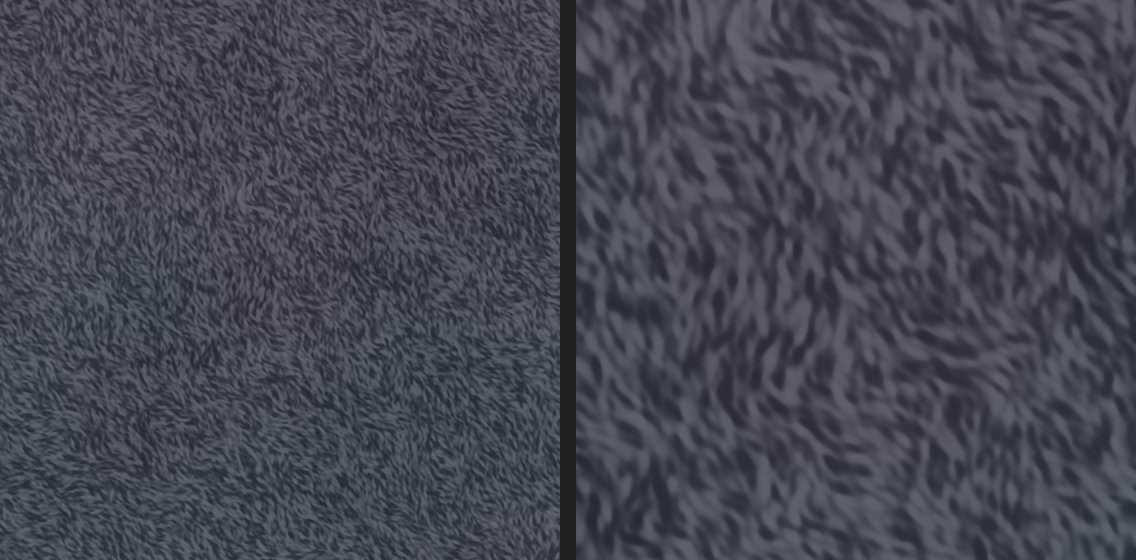
Left, the full canvas; right, a detail of the centre.
A Shadertoy shader for this texture:

```glsl
// Short slate-blue fleece: fine slanted tufts over soft, broad shading.

const vec3  BASE_COLOR    = vec3(0.263, 0.280, 0.320);
const vec3  TEAL_SHIFT    = vec3(-0.012, 0.004, 0.002);
const float CELLS         = 118.0;  // tuft cells across the canvas
const int   PER_CELL      = 3;
const float TUFT_WIDTH    = 0.29;   // in cells
const float TUFT_LENGTH   = 0.52;   // in cells
const float EDGE_CONTRAST = 0.35;   // counter-shade beside each tuft
const float GRAIN_GAIN    = 0.100;
const float SATURATION    = 1.25;   // evens out the strongest tufts
const float MEAN_ANGLE    = -0.95;  // radians, leaning down to the right
const float BROAD_SWING   = 0.60;
const float LOCAL_SWING   = 1.30;
const float ANGLE_JITTER  = 0.90;
const float FOLD_GAIN     = 0.026;
const float PATCH_GAIN    = 0.024;
const float BAND_GAIN     = 0.018;

// Integer hash giving four values from 0 to 1
vec4 hash4(ivec2 cell, int seed) {
    uvec4 v = uvec4(uint(cell.x), uint(cell.y), uint(seed), 77u);
    v = v * 1664525u + 1013904223u;
    v += v.yzxy * v.wxyz;
    v ^= v >> 16u;
    v += v.yzxy * v.wxyz;
    v ^= v >> 16u;
    return vec4(v >> 8u) / 16777216.0;
}

float valueNoise(vec2 p, int seed) {
    ivec2 cell = ivec2(floor(p));
    vec2 f = fract(p);
    f = f * f * f * (f * (f * 6.0 - 15.0) + 10.0);
    float low  = mix(hash4(cell, seed).x, hash4(cell + ivec2(1, 0), seed).x, f.x);
    float high = mix(hash4(cell + ivec2(0, 1), seed).x, hash4(cell + ivec2(1), seed).x, f.x);
    return mix(low, high, f.y);
}

// Direction in which the pile is brushed, with small ruffled spots
float pileAngle(vec2 uv) {
    float broad = valueNoise(uv * 5.0, 11) - 0.5;
    float ruffle = valueNoise(uv * 24.0, 13) - 0.5;
    float flatten = 0.3 * (1.0 - smoothstep(0.0, 0.9, uv.x * 0.6 + uv.y));
    return MEAN_ANGLE + BROAD_SWING * broad + LOCAL_SWING * ruffle + flatten;
}

// Sum of light and dark elongated tufts around a point
float tufts(vec2 uv) {
    vec2 p = uv * CELLS;
    ivec2 home = ivec2(floor(p));
    float lean = pileAngle(uv);
    float sum = 0.0;
    for (int y = -2; y <= 2; y++)
    for (int x = -2; x <= 2; x++)
    for (int i = 0; i < PER_CELL; i++) {
        ivec2 cell = home + ivec2(x, y);
        vec4 rnd = hash4(cell, i);
        float angle = lean + ANGLE_JITTER * (rnd.z - 0.5);
        vec2 along = vec2(cos(angle), sin(angle));
        vec2 d = p - vec2(cell) - rnd.xy;
        float u = dot(d, vec2(-along.y, along.x)) / TUFT_WIDTH;
        float v = dot(d, along) / TUFT_LENGTH;
        float profile = (1.0 - EDGE_CONTRAST * u * u) * exp(-0.5 * (u * u + v * v));
        sum += (2.0 * rnd.w - 1.0) * profile;
    }
    return tanh(SATURATION * sum);
}

// Wide folds of light and dark, drawn out sideways
float broadShade(vec2 uv) {
    vec2 q = vec2(uv.x, uv.y - 0.25 * uv.x);
    float folds = valueNoise(q * vec2(2.5, 5.5) + 3.0, 23) - 0.5;
    float patches = valueNoise(uv * vec2(9.0, 14.0), 31) - 0.5;
    float darkBand = exp(-pow((uv.y - 0.62 - 0.12 * uv.x) / 0.16, 2.0));
    return FOLD_GAIN * folds + PATCH_GAIN * patches
         + 0.004 - BAND_GAIN * darkBand * smoothstep(0.1, 0.8, uv.x);
}

void mainImage(out vec4 fragColor, in vec2 fragCoord) {
    vec2 uv = fragCoord / iResolution.y;

    // Cooler teal towards the bottom and in loose patches
    float teal = 0.9 * (1.0 - smoothstep(0.1, 0.75, uv.y))
               + 0.9 * (valueNoise(uv * 4.0, 47) - 0.5) - 0.35;

    float shade = GRAIN_GAIN * tufts(uv) + broadShade(uv);
    vec3 color = BASE_COLOR + TEAL_SHIFT * teal + shade;
    fragColor = vec4(clamp(color, 0.0, 1.0), 1.0);
}
```
